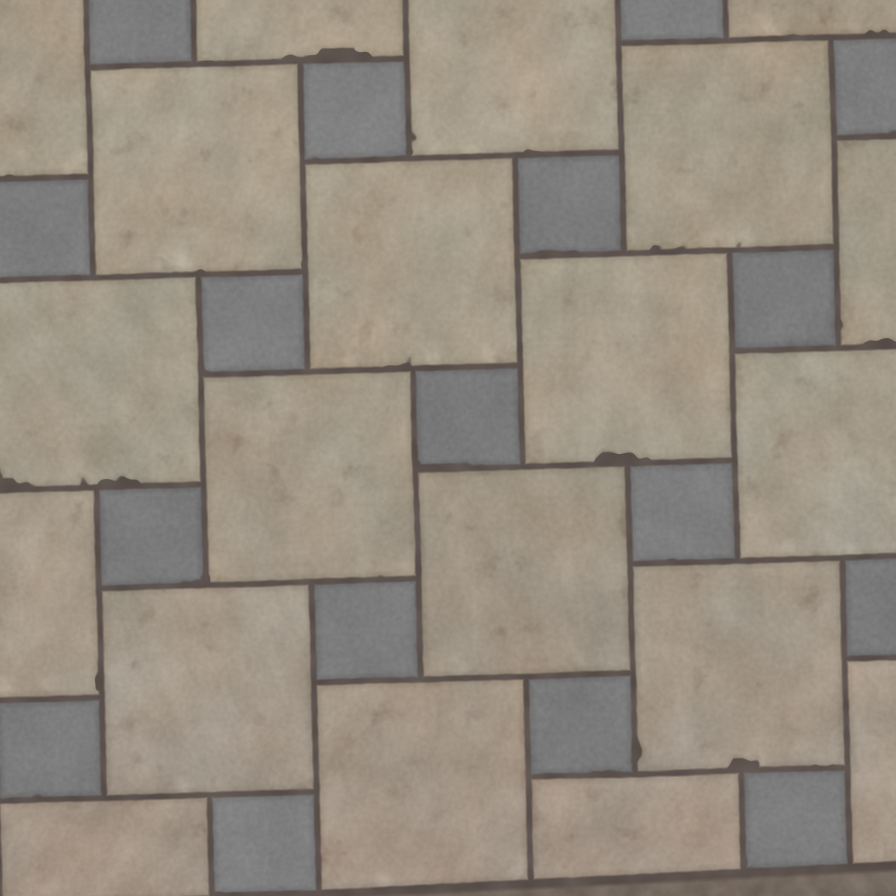
This texture is drawn by a WebGL 1 fragment shader. Its source:

```glsl
precision highp float;
// Worn paving of large sandstone slabs and small grey setts in a pinwheel bond.
// A slightly skewed lattice holds one slab and one sett per cell; the box that
// encloses the pixel gives the joints, and gradient noise gives stain and chips.
uniform vec2 u_resolution;

float hash(vec2 p) {
  vec3 h = fract(vec3(p.xyx) * 0.1031);
  h += dot(h, h.yzx + 33.33);
  return fract((h.x + h.y) * h.z);
}

vec2 gradient(vec2 cell) {
  float angle = 6.2832 * hash(cell + 71.0);
  return vec2(cos(angle), sin(angle));
}

// Gradient noise, roughly -0.7 to 0.7
float noise(vec2 p) {
  vec2 i = floor(p), f = fract(p);
  vec2 w = f * f * f * (f * (f * 6.0 - 15.0) + 10.0);
  vec2 e = vec2(1.0, 0.0);
  float low = mix(dot(gradient(i), f), dot(gradient(i + e), f - e), w.x);
  float high = mix(dot(gradient(i + e.yx), f - e.yx), dot(gradient(i + 1.0), f - 1.0), w.x);
  return mix(low, high, w.y);
}

float fbm(vec2 p) {
  float sum = 0.0, amp = 0.6;
  for (int i = 0; i < 4; i++) {
    sum += amp * noise(p);
    p = mat2(1.6, 1.2, -1.2, 1.6) * p + 5.3;
    amp *= 0.55;
  }
  return sum;
}

float boxDistance(vec2 p, vec2 halfSize) {
  vec2 d = abs(p) - halfSize;
  return length(max(d, 0.0)) + min(max(d.x, d.y), 0.0);
}

void main() {
  vec2 uv = gl_FragCoord.xy / u_resolution;
  vec2 q = vec2(uv.x, 1.0 - uv.y);

  // Lattice space, y downwards, with the paving's small tilt removed
  vec2 p = q - vec2(0.098, 0.0755);
  p = vec2(p.x - 0.025 * p.y, p.y + 0.03 * p.x);
  p += 0.0012 * vec2(noise(q * 9.0), noise(q * 9.0 + 40.0));
  vec2 slab = vec2(0.237, 0.2344), sett = vec2(0.1195, 0.1126);
  vec2 stepRight = vec2(slab.x, sett.y), stepDown = vec2(-sett.x, slab.y);
  float area = slab.x * slab.y + sett.x * sett.y;
  vec2 cell = floor(vec2(dot(p, vec2(slab.y, sett.x)), dot(p, vec2(-sett.y, slab.x))) / area);

  // Find the enclosing stone among the four possible cells
  float nearest = 1.0, isSett = 0.0;
  vec2 id = vec2(0.0), local = vec2(0.0);
  for (int j = 0; j < 2; j++) {
    for (int i = 0; i < 2; i++) {
      vec2 c = cell + vec2(float(i) - 1.0, float(j));
      vec2 corner = p - c.x * stepRight - c.y * stepDown;
      for (int k = 0; k < 2; k++) {
        float small = float(k);
        vec2 halfSize = 0.5 * mix(slab, sett, small);
        vec2 r = corner - halfSize - vec2(slab.x * small, 0.0);
        float d = boxDistance(r, halfSize);
        if (d < nearest) {
          nearest = d;
          isSett = small;
          id = c + 20.0 + 50.0 * small;
          local = r / halfSize;
        }
      }
    }
  }

  // Straight cut along the lower border, then ragged and chipped edges
  float border = q.y + 0.05 * q.x - 1.0143;
  float inside = min(-nearest, -border);
  float lowerEdge = smoothstep(0.6, 0.95, local.y);
  float chip = lowerEdge * smoothstep(0.22, 0.5, noise(q * 13.0 + 3.7) + 0.3 * noise(q * 60.0));
  float rim = inside - 0.011 * chip * (1.0 - 0.7 * isSett) + 0.0009 * noise(q * 70.0);
  float soft = max(0.0018, 0.8 / u_resolution.y);
  float stoneMask = smoothstep(0.0033 - soft, 0.0033 + soft, rim);

  // Sandstone: tint per slab, broad mottling, slanted streaks and rusty stains
  vec2 seed = vec2(hash(id), hash(id + 9.0));
  float mottle = fbm(q * 15.0 + seed * 31.0);
  float slant = mix(-0.7, 0.9, seed.x);
  float streak = fbm(vec2(q.x + slant * q.y, 0.3 * q.y - 0.3 * slant * q.x) * 26.0 + seed * 50.0);
  float stain = smoothstep(0.15, 0.55, fbm(q * 24.0 + seed * 13.0));
  vec3 sand = mix(vec3(0.645, 0.605, 0.535), vec3(0.625, 0.575, 0.522), smoothstep(0.3, 1.0, q.y));
  sand += 0.035 * (seed.y - 0.5) + 0.075 * mottle + 0.05 * streak;
  sand += (seed.x - 0.5 + 1.5 * noise(q * 11.0)) * vec3(0.014, -0.003, -0.012);
  sand -= stain * vec3(0.055, 0.065, 0.06);
  sand += 0.05 * lowerEdge * smoothstep(0.1, 0.5, noise(q * 32.0)) * (1.0 - chip);

  // Setts are plain cool grey with faint clouding
  vec3 grey = vec3(0.488, 0.488, 0.492) + 0.03 * (seed.y - 0.5) + 0.045 * mottle;
  vec3 stone = mix(sand, grey, isSett);
  stone -= 0.045 * (1.0 - smoothstep(0.003, 0.012, rim));
  stone += 0.025 * noise(q * 150.0) + 0.015 * noise(q * 260.0);

  // Dark joints, and bare earth beyond the border
  vec3 joint = vec3(0.36, 0.32, 0.30) + 0.05 * noise(q * 40.0);
  vec3 earth = vec3(0.45, 0.405, 0.365) + 0.1 * fbm(q * 35.0);
  vec3 color = mix(joint, stone, stoneMask);
  color = mix(color, earth, smoothstep(0.004, 0.011, border));
  gl_FragColor = vec4(color, 1.0);
}
```
